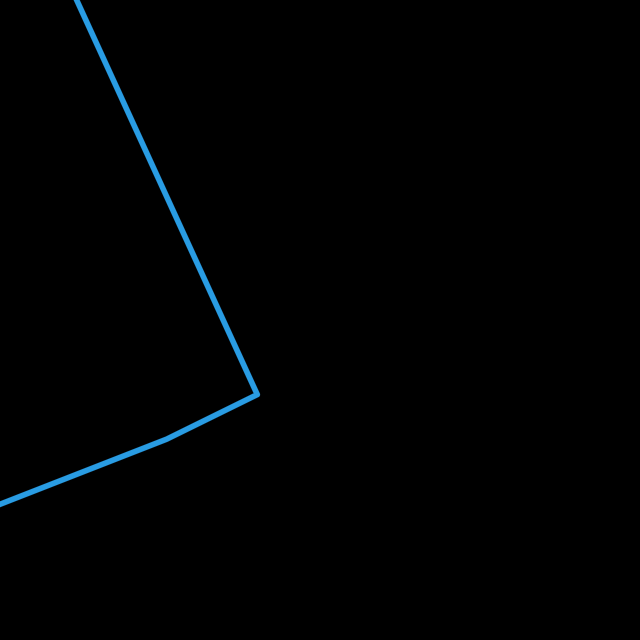
This background is drawn by a three.js fragment shader. Its source:

```glsl
varying vec2 vUv;

const vec3 BACKGROUND = vec3(0.0);
const vec3 LINE_BLUE = vec3(0.16, 0.61, 0.89);
const float HALF_WIDTH = 0.0044;
const float EDGE_SOFTNESS = 0.0011;

// Distance from a point to the segment between two ends
float segmentDistance(vec2 point, vec2 start, vec2 end) {
  vec2 offset = point - start;
  vec2 span = end - start;
  float along = clamp(dot(offset, span) / dot(span, span), 0.0, 1.0);
  return length(offset - span * along);
}

// Coverage of a stroke with softened edges
float strokeMask(float distanceToLine, float halfWidth, float softness) {
  return 1.0 - smoothstep(halfWidth - softness, halfWidth + softness, distanceToLine);
}

void main() {
  // Bent line, with both outer ends beyond the canvas
  vec2 topEnd = vec2(0.074, 1.1);
  vec2 corner = vec2(0.402, 0.3835);
  vec2 bend = vec2(0.2604, 0.3138);
  vec2 leftEnd = vec2(-0.1, 0.173);

  float lineDistance = segmentDistance(vUv, topEnd, corner);
  lineDistance = min(lineDistance, segmentDistance(vUv, corner, bend));
  lineDistance = min(lineDistance, segmentDistance(vUv, bend, leftEnd));

  // Stroke over the plain ground
  float stroke = strokeMask(lineDistance, HALF_WIDTH, EDGE_SOFTNESS);
  gl_FragColor = vec4(mix(BACKGROUND, LINE_BLUE, stroke), 1.0);
}
```
